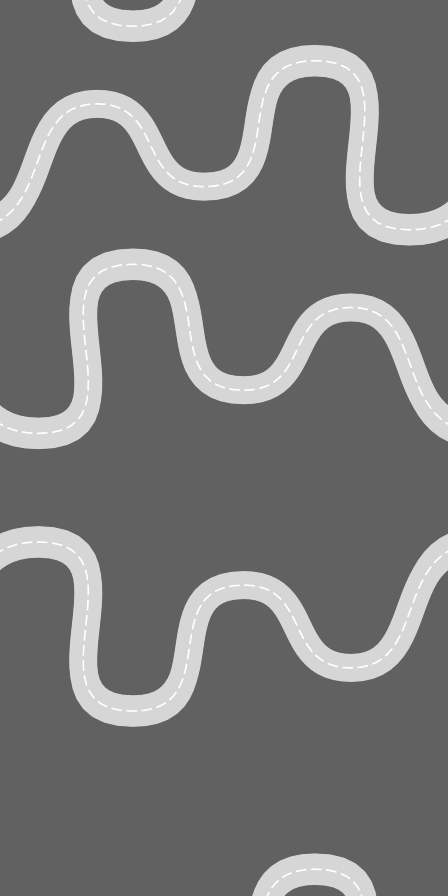
Write a WebGL 1 fragment shader that draws this pattern.

```glsl
precision highp float;
// Winding pale roads with dashed white centre lines on dark grey, mirrored from row to row.

uniform vec2 u_resolution;

#define SHEET vec2(384.0, 768.0)   // design units across and down
#define ROAD_WIDTH 24.0
#define WIDE_BEND_EXTRA 3.0        // added width at the tall bends
#define DASH_PERIOD 13.0
#define DASH_LENGTH 9.0
#define DASH_WIDTH 1.4
#define GROUND_COLOR vec3(0.38)
#define ROAD_COLOR vec3(0.84)
#define DASH_COLOR vec3(1.0)

const int STEPS = 24;

// Closest point found so far on the road, and the length walked along it.
struct Trace {
    float dist;
    float along;
    float height;
    float walked;
};

// Cubic curve with level ends; handles.x leaves the start, handles.y enters the end.
vec2 curvePoint(vec2 a, vec2 b, vec2 handles, float t) {
    float s = 1.0 - t;
    vec2 p = mix(a, b, t * t * (3.0 - 2.0 * t));
    p.x += 3.0 * s * t * (handles.x * s - handles.y * t);
    return p;
}

// Walks one bend in short chords and keeps the nearest point.
void traceBend(vec2 p, vec2 a, vec2 b, vec2 handles, inout Trace road) {
    vec2 from = a;
    for (int i = 1; i <= STEPS; i++) {
        vec2 to = curvePoint(a, b, handles, float(i) / float(STEPS));
        vec2 chord = to - from;
        float chordLength = length(chord);
        float h = clamp(dot(p - from, chord) / dot(chord, chord), 0.0, 1.0);
        vec2 nearest = from + h * chord;
        float d = distance(p, nearest);
        if (d < road.dist) {
            road.dist = d;
            road.along = road.walked + h * chordLength;
            road.height = nearest.y;
        }
        road.walked += chordLength;
        from = to;
    }
}

// One full row: a small hump, a shallow dip, a tall hump and a deep dip.
Trace traceRoad(vec2 p) {
    vec2 deepDip = vec2(351.0, 197.0);
    vec2 smallHump = vec2(83.0, 89.0);
    vec2 shallowDip = vec2(175.0, 160.0);
    vec2 tallHump = vec2(270.0, 52.0);
    vec2 period = vec2(SHEET.x, 0.0);
    vec2 wrapHandles = vec2(84.0, 69.0);

    Trace road = Trace(1e4, 0.0, 0.0, 0.0);
    traceBend(p, deepDip - period, smallHump, wrapHandles, road);
    traceBend(p, smallHump, shallowDip, vec2(58.0), road);
    traceBend(p, shallowDip, tallHump, vec2(78.0, 80.0), road);
    traceBend(p, tallHump, deepDip, vec2(97.0), road);
    traceBend(p, deepDip, smallHump + period, wrapHandles, road);
    return road;
}

// Folds every row onto the first one by mirroring and shifting.
vec2 foldRows(vec2 p) {
    float mirrored = SHEET.x - p.x;
    if (p.y < 37.5) return vec2(mirrored, 74.5 - p.y);
    if (p.y < 212.0) return p;
    if (p.y < 418.0) return vec2(mirrored, p.y - 174.5);
    if (p.y < 680.0) return vec2(mirrored, 661.5 - p.y);
    return vec2(p.x, p.y - 693.0);
}

// Coverage of a shape from its signed distance.
float cover(float d, float pixel) {
    return 1.0 - smoothstep(-0.6 * pixel, 0.6 * pixel, d);
}

void main() {
    vec2 uv = gl_FragCoord.xy / u_resolution;
    vec2 p = vec2(uv.x, 1.0 - uv.y) * SHEET;
    float pixel = SHEET.x / u_resolution.x;

    Trace road = traceRoad(foldRows(p));

    // Road surface, a little wider where the bends are tall
    float tall = smoothstep(40.0, 72.0, abs(road.height - 124.5));
    float width = ROAD_WIDTH + WIDE_BEND_EXTRA * tall;
    vec3 color = mix(GROUND_COLOR, ROAD_COLOR, cover(road.dist - 0.5 * width, pixel));

    // Dashed centre line
    float dashOffset = abs(fract(road.along / DASH_PERIOD) - 0.5) * DASH_PERIOD;
    float dash = cover(dashOffset - 0.5 * DASH_LENGTH, pixel)
               * cover(road.dist - 0.5 * DASH_WIDTH, pixel);
    color = mix(color, DASH_COLOR, dash);

    gl_FragColor = vec4(color, 1.0);
}
```
